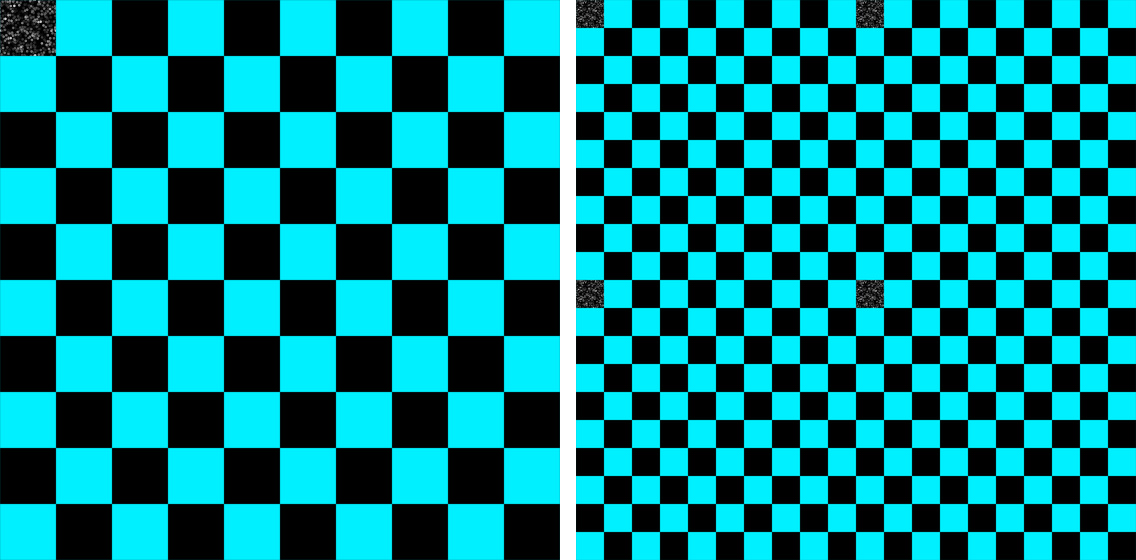
Left, the tile; right, the same tile 2 across and 2 down.
Write a Shadertoy shader that draws this pattern.

```glsl
// Ten by ten cyan and black checkerboard with one dark cell worn to grey grain.

const float CELLS = 10.0;
const float GRAINS = 24.0;
const vec2 WORN_CELL = vec2(0.0, 9.0);
const vec3 CYAN = vec3(0.0, 0.94, 1.0);
const vec3 BLACK = vec3(0.0);

vec3 hash3(vec2 p) {
    vec3 q = fract(p.xyx * vec3(0.1031, 0.1030, 0.0973));
    q += dot(q, q.yxz + 33.33);
    return fract((q.xxy + q.yzz) * q.zyx);
}

// Triangle wave of period two: positive inside even cells, zero on the borders
vec2 borderWave(vec2 p) {
    return abs(mod(p - 0.5, 2.0) - 1.0) - 0.5;
}

// Smoothed checker: 1 where the cell indices share parity, otherwise 0
float checker(vec2 p, float halfEdge) {
    vec2 side = clamp(borderWave(p) / halfEdge, -1.0, 1.0);
    return 0.5 + 0.5 * side.x * side.y;
}

// Wrapping cellular noise: scattered flecks, each with its own brightness
float flecks(vec2 p, float period) {
    vec2 id = floor(p);
    float light = 0.0;
    for (int y = -1; y <= 1; y++) {
        for (int x = -1; x <= 1; x++) {
            vec2 corner = id + vec2(x, y);
            vec3 rnd = hash3(mod(corner, period) + 7.0);
            float dist = length(corner + rnd.xy - p);
            float fleck = 1.0 - smoothstep(0.25, 0.85, dist);
            light = max(light, fleck * rnd.z * rnd.z);
        }
    }
    return light;
}

// Layered sines gather the flecks into uneven clumps
float clumps(vec2 local) {
    vec2 a = 6.2831853 * local;
    float waves = sin(2.0 * a.x + 3.0 * a.y) + sin(3.0 * a.x - 2.0 * a.y + 1.7);
    return 0.65 + 0.18 * waves;
}

void mainImage(out vec4 fragColor, in vec2 fragCoord) {
    vec2 p = fragCoord / iResolution.xy * CELLS;
    float halfEdge = 0.6 * CELLS / min(iResolution.x, iResolution.y);

    // Grain is confined to the worn cell
    vec3 dark = BLACK;
    if (floor(p) == WORN_CELL) {
        vec2 local = fract(p);
        dark += 0.85 * flecks(local * GRAINS, GRAINS) * clumps(local);
    }

    fragColor = vec4(mix(dark, CYAN, checker(p, halfEdge)), 1.0);
}
```
